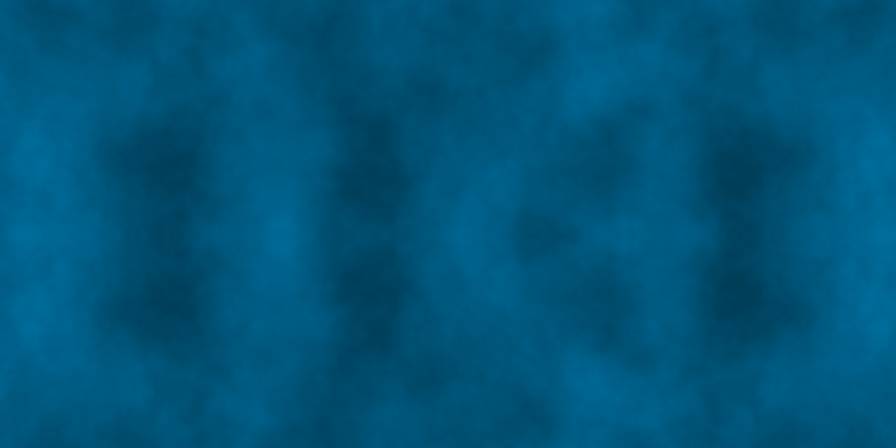
A Shadertoy shader for this texture:

```glsl
const vec3 TINT = vec3(0.0, 0.70, 1.0);
const float MEAN_LEVEL = 0.494;
const float LEVEL_MIN = 0.34;
const float LEVEL_MAX = 0.65;
const float CLOUD_CONTRAST = 0.325;
const float CLOUD_GAIN = 0.59;
const float COLUMN_CONTRAST = 0.040;
const float COLUMN_PERIOD = 0.456;  // in canvas heights
const float CLOUD_SCALE = 3.9;      // cells per canvas height
const float AXIS_SOFTNESS = 0.005;
const vec2 MIRROR_CENTER = vec2(0.508, 0.475);
const vec2 CLOUD_OFFSET = vec2(41.6, 23.4);
const int OCTAVES = 6;
const float TAU = 6.2831853;

float hash(vec2 cell) {
    uvec2 q = uvec2(ivec2(cell) + 4096) * uvec2(1597u, 3571u);
    uint n = (q.x ^ q.y) * 73939u;
    n = (n ^ (n >> 15)) * 48271u;
    n = (n ^ (n >> 13)) * 69621u;
    n ^= n >> 16;
    return float(n & 65535u) / 65535.0;
}

float valueNoise(vec2 p) {
    vec2 cell = floor(p);
    vec2 f = p - cell;
    vec2 w = f * f * (3.0 - 2.0 * f);
    float low = mix(hash(cell), hash(cell + vec2(1, 0)), w.x);
    float high = mix(hash(cell + vec2(0, 1)), hash(cell + vec2(1, 1)), w.x);
    return mix(low, high, w.y);
}

// Summed octaves, centred on zero
float clouds(vec2 p) {
    const mat2 turn = mat2(0.8, 0.6, -0.6, 0.8);
    p = p * CLOUD_SCALE + CLOUD_OFFSET;
    float sum = 0.0;
    float amplitude = 0.5;
    for (int i = 0; i < OCTAVES; i++) {
        sum += amplitude * (valueNoise(p) - 0.5);
        p = turn * p * 2.03 + 5.7;
        amplitude *= CLOUD_GAIN;
    }
    return sum;
}

void mainImage(out vec4 fragColor, in vec2 fragCoord) {
    vec2 uv = fragCoord / iResolution.xy;
    vec2 p = (uv - MIRROR_CENTER) * vec2(iResolution.x / iResolution.y, 1.0);

    // Top and bottom halves mirror across a softened axis
    p.y = sqrt(p.y * p.y + AXIS_SOFTNESS * AXIS_SOFTNESS);

    // The outer sides mirror each other, the middle stays irregular
    float sideMirror = smoothstep(0.25, 0.5, abs(p.x));
    float cloud = mix(clouds(p), clouds(vec2(abs(p.x), p.y)), sideMirror);

    // Broad dark columns, strongest at the axis and fading away from it
    float wobble = 0.15 * clouds(p.yx + 3.1);
    float fade = 1.15 - 1.1 * smoothstep(0.0, 0.42, p.y);
    float column = cos(TAU * (p.x + wobble) / COLUMN_PERIOD) * fade;

    float level = MEAN_LEVEL + CLOUD_CONTRAST * cloud + COLUMN_CONTRAST * column;
    fragColor = vec4(TINT * clamp(level, LEVEL_MIN, LEVEL_MAX), 1.0);
}
```
